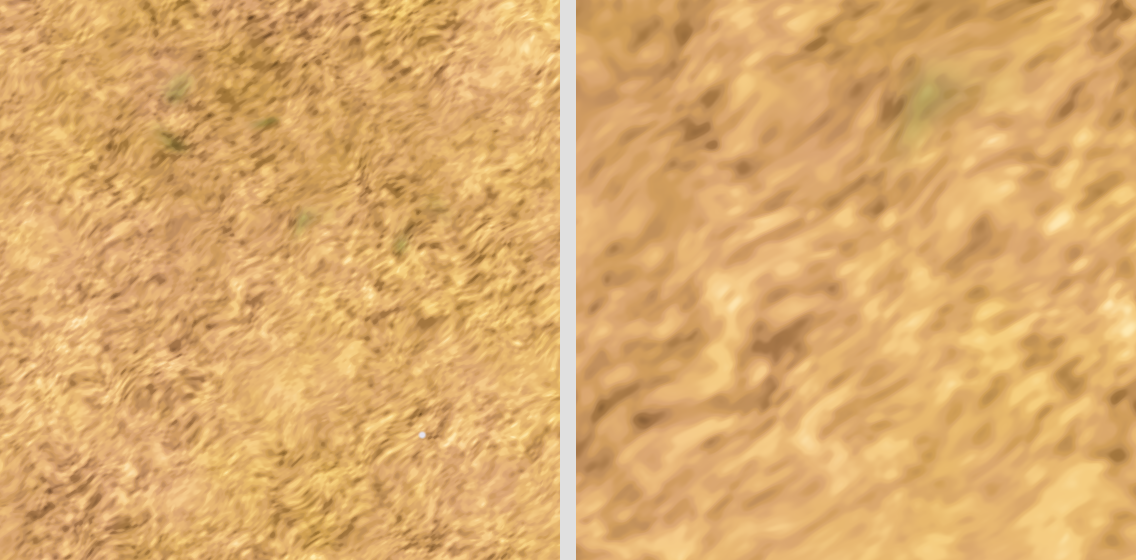
Left: the whole. Right: its middle third, enlarged.
Write a Shadertoy shader that draws this texture.

```glsl
// Sun-bleached dry grass: short slanted straw fibres over broad light and dark patches.
// Layered value noise, stretched along the fibre direction, drives a straw colour ramp;
// scattered soft ellipses add dark gaps, pale blades and a few green tufts.

#define FIBRE_ANGLE 0.64
#define PATCH_AMOUNT 0.85
#define CLUMP_AMOUNT 0.72
#define FIBRE_AMOUNT 1.18
#define HAIR_AMOUNT 0.75
#define SHADE_AMOUNT 0.80
#define GAP_AMOUNT 1.25
#define BLADE_AMOUNT 1.10
#define TINT_AMOUNT 0.035
#define PEBBLE_POS vec2(0.753, 0.222)

vec3 hash3(vec2 cell) {
    vec3 h = fract(cell.xyx * vec3(0.1031, 0.1030, 0.0973));
    h += dot(h, h.yxz + 33.33);
    return fract((h.xxy + h.yzz) * h.zyx);
}

// Smooth value noise from -1 to 1
float noise(vec2 p) {
    vec2 cell = floor(p), f = fract(p);
    f = f * f * f * (f * (f * 6.0 - 15.0) + 10.0);
    float low = mix(hash3(cell).x, hash3(cell + vec2(1, 0)).x, f.x);
    float high = mix(hash3(cell + vec2(0, 1)).x, hash3(cell + vec2(1, 1)).x, f.x);
    return 2.0 * mix(low, high, f.y) - 1.0;
}

mat2 rotation(float angle) {
    float c = cos(angle), s = sin(angle);
    return mat2(c, -s, s, c);
}

float fbm(vec2 p) {
    float sum = 0.0, weight = 0.62;
    for (int i = 0; i < 4; i++) {
        sum += weight * noise(p);
        p = rotation(0.9) * p * 2.03 + 17.3;
        weight *= 0.58;
    }
    return sum;
}

// Soft ellipses, one per chosen cell, with varied size and lean
float scatter(vec2 p, float chance, vec2 size, float seed) {
    float cover = 0.0;
    vec2 cell = floor(p);
    for (int y = -1; y <= 1; y++)
    for (int x = -1; x <= 1; x++) {
        vec2 id = cell + vec2(x, y);
        vec3 place = hash3(id + seed), form = hash3(id + seed + 71.7);
        vec2 d = rotation((form.x - 0.5) * 1.3) * (p - id - place.xy);
        d /= size * mix(0.6, 1.25, form.y);
        float blob = exp(-dot(d, d)) * mix(0.5, 1.0, form.z);
        cover = max(cover, blob * step(place.z, chance));
    }
    return cover;
}

// Straw ramp; the tone runs roughly as a normal deviate
vec3 strawColour(float tone) {
    vec3 c = mix(vec3(0.40, 0.27, 0.12), vec3(0.65, 0.47, 0.25), smoothstep(-3.4, -1.7, tone));
    c = mix(c, vec3(0.76, 0.57, 0.34), smoothstep(-1.7, -0.95, tone));
    c = mix(c, vec3(0.82, 0.62, 0.35), smoothstep(-0.95, -0.47, tone));
    c = mix(c, vec3(0.86, 0.66, 0.42), smoothstep(-0.47, 0.04, tone));
    c = mix(c, vec3(0.91, 0.72, 0.44), smoothstep(0.04, 0.72, tone));
    c = mix(c, vec3(0.96, 0.80, 0.51), smoothstep(0.72, 1.6, tone));
    return mix(c, vec3(1.0, 0.92, 0.70), smoothstep(1.6, 3.1, tone));
}

void mainImage(out vec4 fragColor, in vec2 fragCoord) {
    vec2 uv = fragCoord / iResolution.y;

    // Gently bent coordinates, x along the fibres
    vec2 bend = vec2(noise(uv * 16.0 + 3.1), noise(uv * 16.0 + 47.9));
    vec2 grain = rotation(FIBRE_ANGLE) * (uv + 0.010 * bend) + 5.0;

    // Broad shading: a dark worn band above the middle, lighter ground at the right
    vec2 worn = rotation(-0.55) * (uv - vec2(0.50, 0.73)) / vec2(0.36, 0.17);
    float shade = exp(-dot(worn, worn));
    float patches = fbm(uv * 5.0 + 9.4);
    float clumps = fbm(grain * vec2(22.0, 30.0));

    // Fibres in two widths, stronger in some places than others
    float fibres = noise(grain * vec2(50.0, 100.0));
    float hairs = noise(grain * vec2(92.0, 185.0) + 31.0);
    float contrast = 1.0 + 0.45 * noise(uv * 9.0 + 61.0);

    float tone = 0.22 + PATCH_AMOUNT * patches + CLUMP_AMOUNT * clumps;
    tone += contrast * (FIBRE_AMOUNT * fibres + HAIR_AMOUNT * hairs);
    tone += 0.45 * (uv.x - 0.5) - SHADE_AMOUNT * shade;

    // Dark gaps gather in the low patches, pale blades in the high ones
    float gaps = scatter(grain * 42.0, 0.24, vec2(0.30, 0.19), 11.0);
    float blades = scatter(grain * 46.0, 0.25, vec2(0.42, 0.13), 53.0);
    tone -= GAP_AMOUNT * gaps * smoothstep(0.6, -0.4, patches);
    tone += BLADE_AMOUNT * blades * smoothstep(-0.4, 0.4, patches + 0.3 * (uv.x - 0.5));

    // Drift between rosy and golden straw
    vec3 colour = strawColour(tone);
    float tint = noise(uv * 7.0 + 23.0) + 0.5 * noise(uv * 31.0) + 0.8 * (0.5 - uv.x);
    colour += TINT_AMOUNT * tint * vec3(0.0, -0.25, 1.0);

    // Sparse green tufts inside the worn band
    float tufts = scatter(uv * 13.0 + 0.35 * bend, 0.16, vec2(0.30, 0.20), 29.0);
    tufts *= smoothstep(0.25, 0.7, shade);
    colour = mix(colour, colour * vec3(0.66, 0.78, 0.62), tufts);

    // One small pale pebble
    float pebble = 1.0 - smoothstep(0.003, 0.009, length(uv - PEBBLE_POS + 0.002 * bend));
    colour = mix(colour, vec3(0.90, 0.89, 0.93), pebble);

    fragColor = vec4(clamp(colour, 0.0, 1.0), 1.0);
}
```
